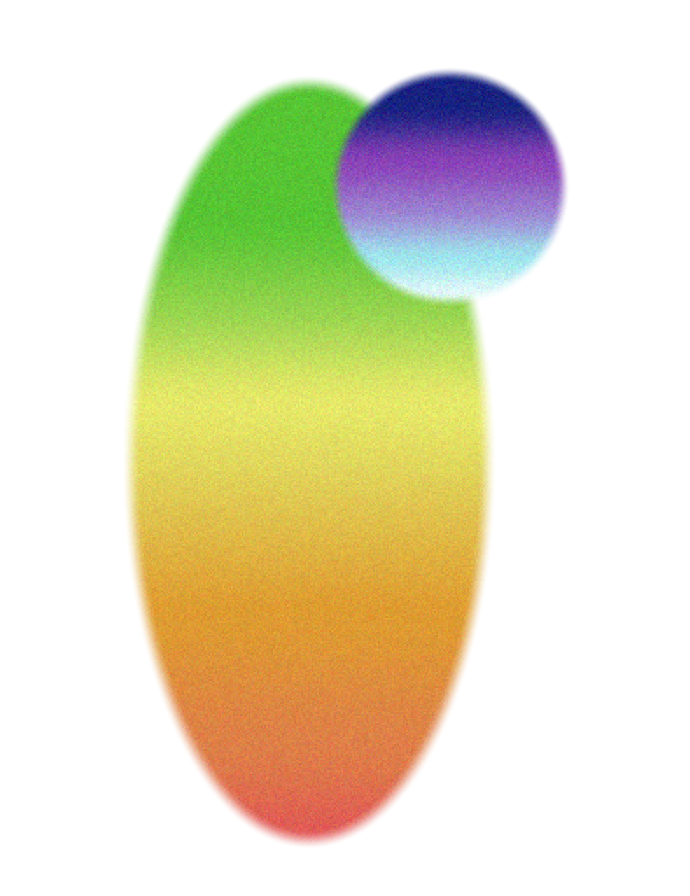
A WebGL 1 fragment shader for this background:

```glsl
precision highp float;
// Grainy soft-edged gradient ellipse with a smaller gradient disc over its upper right, on white.

uniform vec2 u_resolution;

// Sine-free hash giving three values in 0..1
vec3 hash3(vec2 cell) {
  vec3 h = fract(cell.xyx * vec3(0.1031, 0.1030, 0.0973));
  h += dot(h, h.yxz + 33.33);
  return fract((h.xxy + h.yzz) * h.zyx);
}

// Approximate signed distance to an ellipse
float ellipseDistance(vec2 q, vec2 radii) {
  float f = length(q / radii);
  return (f - 1.0) * (f + 1e-4) / (length(q / (radii * radii)) + 1e-4);
}

float softCover(float distance, float blur) {
  return 1.0 - smoothstep(-blur, blur, distance);
}

// Red at the bottom, through orange and yellow, to green at the top
vec3 fruitGradient(float y) {
  vec3 c = mix(vec3(0.88, 0.33, 0.34), vec3(0.87, 0.50, 0.28), smoothstep(-0.46, -0.32, y));
  c = mix(c, vec3(0.87, 0.61, 0.19), smoothstep(-0.34, -0.177, y));
  c = mix(c, vec3(0.88, 0.84, 0.36), clamp((y + 0.177) / 0.157, 0.0, 1.0));
  c = mix(c, vec3(0.90, 0.91, 0.41), smoothstep(-0.03, 0.05, y));
  c = mix(c, vec3(0.62, 0.84, 0.32), smoothstep(0.045, 0.16, y));
  return mix(c, vec3(0.34, 0.77, 0.20), smoothstep(0.12, 0.265, y));
}

// Pale cyan at the bottom, through violet, to navy at the top
vec3 duskGradient(float y) {
  vec3 c = mix(vec3(0.90, 0.98, 0.98), vec3(0.62, 0.90, 0.93), smoothstep(0.165, 0.215, y));
  c = mix(c, vec3(0.62, 0.53, 0.83), smoothstep(0.207, 0.268, y));
  c = mix(c, vec3(0.54, 0.26, 0.72), smoothstep(0.25, 0.325, y));
  return mix(c, vec3(0.09, 0.13, 0.50), smoothstep(0.315, 0.385, y));
}

void main() {
  // Centred coordinates, one unit per canvas height
  vec2 p = (gl_FragCoord.xy - 0.5 * u_resolution) / u_resolution.y;

  // Fine coloured grain, centred on zero
  vec2 cell = floor(p * 512.0) + 512.0;
  vec3 grain = hash3(cell) + hash3(cell + 917.0) - 1.0;

  float ellipse = softCover(ellipseDistance(p - vec2(-0.040, -0.0155), vec2(0.1985, 0.4215)), 0.011);
  float disc = softCover(length(p - vec2(0.117, 0.291)) - 0.1265, 0.008);

  // Layers from back to front
  vec3 color = vec3(1.0);
  color = mix(color, fruitGradient(p.y) + 0.065 * grain, ellipse);
  color = mix(color, duskGradient(p.y) + 0.08 * grain, disc);

  gl_FragColor = vec4(clamp(color, 0.0, 1.0), 1.0);
}
```
